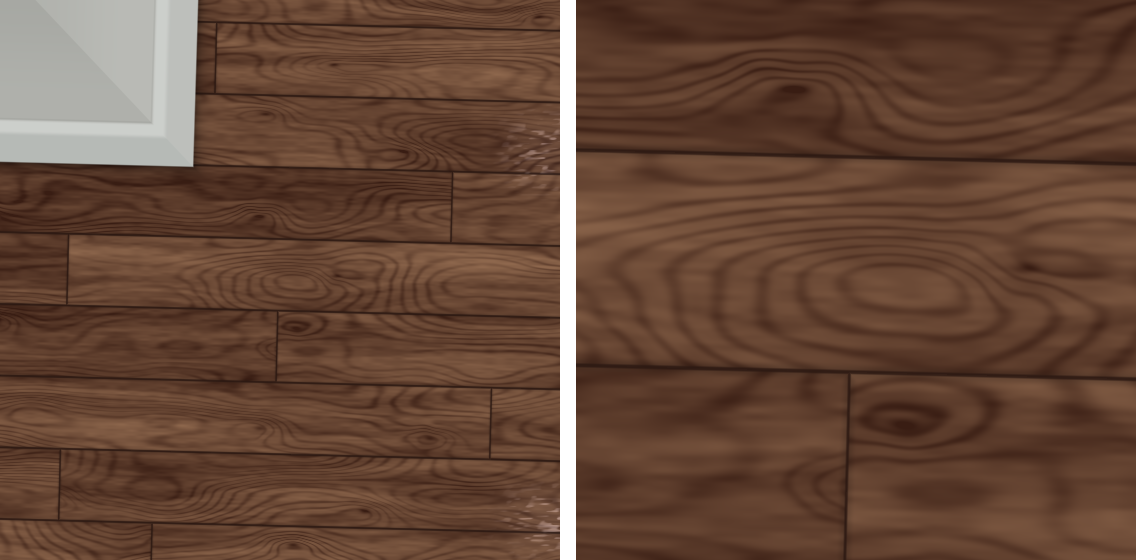
Left, the full canvas; right, a detail of the centre.
A WebGL 1 fragment shader for this texture:

```glsl
precision highp float;
uniform vec2 u_resolution;

float hash(vec2 p) {
  vec3 q = fract(p.xyx * 0.1031);
  q += dot(q, q.yzx + 33.33);
  return fract((q.x + q.y) * q.z);
}

float noise(vec2 p) {
  vec2 i = floor(p), f = fract(p);
  f = f * f * (3.0 - 2.0 * f);
  return mix(mix(hash(i), hash(i + vec2(1.0, 0.0)), f.x),
             mix(hash(i + vec2(0.0, 1.0)), hash(i + vec2(1.0, 1.0)), f.x), f.y);
}

// Position of the butt joint along each row; off the canvas where unbroken
float jointPosition(float row) {
  if (row < -0.5) return -1.0;
  if (row < 0.5) return 0.388;
  if (row < 1.5) return -1.0;
  if (row < 2.5) return 0.816;
  if (row < 3.5) return 0.133;
  if (row < 4.5) return 0.510;
  if (row < 5.5) return 0.895;
  if (row < 6.5) return 0.128;
  return 0.295;
}

// Knots scattered along a plank: x is the swelling of the grain, y the dark core
vec2 knots(float along, float across, vec2 seed) {
  vec2 sum = vec2(0.0);
  float cell = floor(along / 0.3);
  for (int i = -1; i <= 1; i++) {
    vec2 id = vec2(cell + float(i), 7.0) + seed;
    float size = hash(id + 3.7);
    vec2 centre = vec2(cell + float(i) + hash(id), 0.2 + 0.6 * hash(id + 9.1));
    vec2 d = vec2(along - centre.x * 0.3, (across - centre.y) * 0.128);
    d.y += 0.006 * (noise(vec2(along * 40.0, across * 5.0) + seed) - 0.5);
    float r = length(d * vec2(0.5, 1.3));
    sum.x += size * exp(-r * r * 1500.0);
    sum.y += step(0.45, size) * exp(-r * r * 42000.0);
  }
  return sum;
}

vec3 walnut(vec2 s, float across, vec2 seed, float tint) {
  vec2 knot = knots(s.x, across, seed);
  float warp = noise(vec2(s.x * 9.0, across * 3.5) + seed);
  float figure = noise(vec2(s.x * 3.5, across * 1.7) + seed + 20.0);

  // Growth rings follow the contours of the figure
  float height = 1.5 * figure + 0.3 * warp + 0.6 * knot.x + 0.35 * across;
  float ring = 0.5 + 0.5 * sin(height * 46.0 + 2.0 * noise(s * vec2(14.0, 60.0) + seed));
  ring = pow(ring, 2.5) * (0.35 + noise(s * vec2(7.0, 25.0) + seed));

  // Long streaks, fine fibres and pores
  float bent = s.y + 0.035 * height;
  float streak = noise(vec2(s.x * 2.5, bent * 48.0) + seed);
  float fibre = noise(vec2(s.x * 9.0, bent * 150.0) + seed);
  float pore = noise(vec2(s.x * 55.0, s.y * 270.0) + seed);

  float tone = 0.53 + tint + 0.45 * (figure - 0.5) + 0.5 * (streak - 0.5)
    + 0.32 * (fibre - 0.5) + 0.22 * (pore - 0.5)
    - 0.36 * (ring - 0.27) - 0.15 * knot.x - 0.6 * knot.y;
  return mix(vec3(0.28, 0.165, 0.115), vec3(0.51, 0.365, 0.27), clamp(tone, -0.25, 1.2));
}

// Pale mitred frame around a sunken panel
vec3 frameColor(vec2 side, float px) {
  float d = max(side.x, side.y);
  float right = smoothstep(-px, px, side.x - side.y);
  vec3 panel = mix(vec3(0.685, 0.69, 0.67), vec3(0.725, 0.73, 0.71), right);
  panel -= 0.03 * smoothstep(-0.12, -0.29, d);
  vec3 rim = mix(vec3(0.715, 0.73, 0.715), vec3(0.74, 0.75, 0.735), right);
  vec3 bevel = vec3(0.80, 0.81, 0.795);
  vec3 c = mix(panel, bevel, smoothstep(-0.077 - px, -0.073 + px, d));
  c = mix(c, rim, smoothstep(-0.055 - px, -0.049 + px, d));
  return c - 0.04 * smoothstep(0.003, 0.0, abs(d + 0.077));
}

void main() {
  vec2 uv = gl_FragCoord.xy / u_resolution;
  float px = 1.0 / min(u_resolution.x, u_resolution.y);
  vec2 p = vec2(uv.x, 1.0 - uv.y);

  // Slightly tilted plank rows
  vec2 s = vec2(p.x + 0.025 * p.y, p.y - 0.025 * p.x);
  float v = (s.y - 0.030) / 0.1281;
  float row = floor(v), across = fract(v);
  float joint = jointPosition(row);
  float left = 1.0 - step(joint, s.x);
  vec2 seed = floor(vec2(hash(vec2(row, left)), hash(vec2(left + 5.0, row))) * 90.0);
  float tint = 0.2 * (hash(seed + 1.3) - 0.5) + 0.15 * (p.x - 0.5)
    - 0.2 * left * step(row, 4.5);
  vec3 color = walnut(s, across, seed, tint);

  // Seams between rows and butt joints
  float seam = min(across, 1.0 - across) * 0.1281;
  float gap = min(seam, abs(s.x - joint) + 0.0003);
  color *= 1.0 - 0.15 * smoothstep(0.006, 0.0, gap);
  color = mix(color, vec3(0.17, 0.095, 0.07), 0.85 * smoothstep(0.0012 + px, 0.0004, gap));

  // Broken glare along the right side
  float patches = smoothstep(0.10, 0.0, abs(p.y - 0.27)) + smoothstep(0.09, 0.0, abs(p.y - 0.93));
  float flecks = smoothstep(0.5, 0.9, noise(vec2(p.x * 75.0 + p.y * 40.0, p.y * 230.0)));
  color += vec3(0.25, 0.25, 0.27) * smoothstep(0.85, 1.0, p.x) * patches * (0.15 + flecks);

  // Frame in the corner and its contact shadow
  vec2 side = vec2(p.x + 0.030 * p.y - 0.354, p.y - 0.026 * p.x - 0.289);
  float d = max(side.x, side.y);
  color *= 1.0 - 0.4 * exp(-max(d, 0.0) * 110.0);
  color = mix(color, frameColor(side, px), smoothstep(px, -px, d));

  gl_FragColor = vec4(color, 1.0);
}
```
